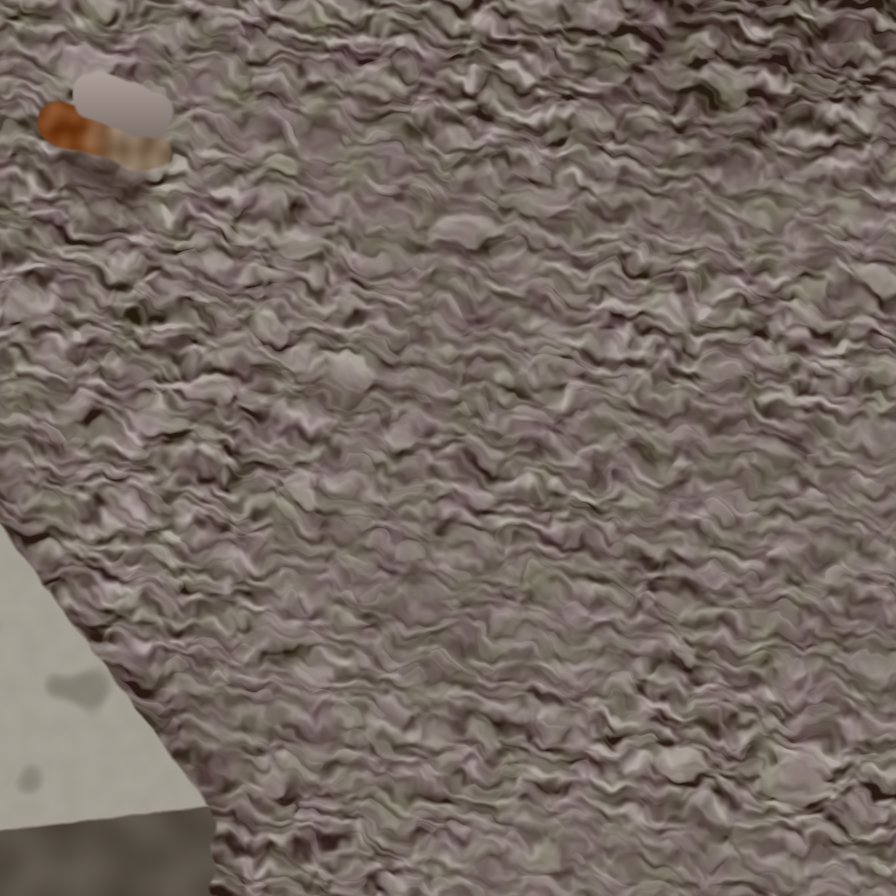
Give the GLSL for this texture, as a WebGL 1 fragment shader.

```glsl
precision highp float;
uniform vec2 u_resolution;

#define GRAIN_SCALE vec2(23.0, 46.0)
#define GRAIN_TILT 0.2
#define WARP 0.022
#define RELIEF 0.62
#define MEAN_TONE 0.58
#define PEBBLE_DENSITY 0.5
#define ROCK_DENSITY 0.13
#define SOFTNESS 0.0025
#define DARK_EARTH vec3(0.20, 0.145, 0.115)
#define PALE_DUST vec3(0.64, 0.60, 0.575)

float hash(vec2 p) { return fract(sin(dot(p, vec2(127.1, 311.7))) * 43758.55); }

vec2 gradientAt(vec2 cell) {
  float angle = 6.2832 * hash(cell);
  return vec2(cos(angle), sin(angle));
}

// Gradient noise, roughly -0.7 to 0.7
float noise(vec2 p) {
  vec2 i = floor(p), f = p - i, e = vec2(1.0, 0.0);
  vec2 u = f * f * f * (f * (f * 6.0 - 15.0) + 10.0);
  float low = mix(dot(gradientAt(i), f), dot(gradientAt(i + e), f - e), u.x);
  float high = mix(dot(gradientAt(i + e.yx), f - e.yx), dot(gradientAt(i + 1.0), f - 1.0), u.x);
  return mix(low, high, u.y);
}

// Tilts and bends the ground so grains are flattened and irregular
vec2 bend(vec2 p) {
  vec2 wobble = vec2(noise(p * 21.0), noise(p * 21.0 + 37.0));
  vec2 ripple = vec2(noise(p * 65.0 + 11.0), noise(p * 65.0 + 71.0));
  return vec2(p.x, p.y + GRAIN_TILT * p.x) + WARP * (wobble + 0.3 * ripple);
}

float groundHeight(vec2 q) {
  vec2 g = q * GRAIN_SCALE;
  return noise(g) + 0.6 * noise(g * 1.9 + 17.3) + 0.3 * noise(g * 3.3 + 53.1);
}

// Scattered stones: x = cover, y = tone, z = shadow below
vec3 stones(vec2 g, float density, float seed) {
  vec3 result = vec3(0.0, 0.7, 0.0);
  for (int k = 0; k < 9; k++) {
    vec2 c = floor(g) + vec2(mod(float(k), 3.0), floor(float(k) / 3.0)) - 1.0;
    vec2 rnd = vec2(hash(c + seed), hash(c + seed + 5.7));
    float present = step(hash(c + seed + 9.3), density);
    vec2 d = g - c - 0.2 - 0.6 * rnd;
    d.y += (rnd.x - 0.5) * 0.8 * d.x;
    float radius = 0.26 + 0.26 * rnd.y;
    float reach = mix(length(d), 0.8 * (abs(d.x) + abs(d.y)), 0.5);
    float cover = present * (1.0 - smoothstep(radius - 0.12, radius + 0.05, reach));
    float tone = 0.64 + 0.3 * hash(c + seed + 2.9) + 0.2 * d.y / radius;
    float shadow = 1.0 - smoothstep(0.4 * radius, 1.2 * radius, length(d + vec2(-0.1, 0.28)));
    result = vec3(max(result.x, cover), mix(result.y, tone, cover), max(result.z, present * shadow));
  }
  return result;
}

float capsule(vec2 p, vec2 a, vec2 b, float radius) {
  vec2 ab = b - a;
  return length(p - a - ab * clamp(dot(p - a, ab) / dot(ab, ab), 0.0, 1.0)) - radius;
}

float inside(float dist) { return 1.0 - smoothstep(-SOFTNESS, SOFTNESS, dist); }

vec3 gravel(vec2 p, float slabDist) {
  vec2 q = bend(p);
  float height = groundHeight(q);
  float slope = height - groundHeight(q + vec2(-0.003, 0.008));
  float broad = noise(q * vec2(3.0, 5.0) + 4.0) + 0.5 * (p.y - 0.5);
  float heap = 1.0 - smoothstep(0.05, 0.3, length((p - vec2(0.84, 0.97)) * vec2(0.7, 1.3)));
  float rough = mix(0.6, 1.15, smoothstep(-0.3, 0.35, broad)) + 0.3 * heap;

  // Lit relief with dark hollows
  float tone = MEAN_TONE + rough * (RELIEF * slope + 0.15 * height) + 0.12 * noise(p * 7.0);
  tone -= 0.4 * rough * smoothstep(0.3, 0.75, noise(q * vec2(13.0, 27.0) + 90.0) - 0.35 * height);

  // Small pebbles, then sparse pale rocks
  vec3 pebble = stones(q * vec2(27.0, 50.0), PEBBLE_DENSITY, 3.0);
  tone -= 0.14 * rough * pebble.z * (1.0 - pebble.x);
  tone = mix(tone, pebble.y + 0.25 * slope, 0.5 * pebble.x);
  vec3 rock = stones(q * vec2(14.0, 22.0), ROCK_DENSITY, 41.0);
  tone -= 0.35 * rock.z * (1.0 - rock.x);
  tone = mix(tone, rock.y + 0.1 + 0.2 * slope, 0.75 * rock.x);

  // Heap and slab edge lie in shade
  tone -= 0.22 * heap + 0.25 * (1.0 - smoothstep(0.0, 0.06, slabDist));
  vec3 color = mix(DARK_EARTH, PALE_DUST, clamp(tone, -0.1, 1.12));
  return color + 0.035 * noise(p * 24.0 + 8.0) * vec3(0.5, -0.6, 1.0);
}

void main() {
  vec2 p = gl_FragCoord.xy / u_resolution;
  float grit = noise(p * 45.0);

  // Slab planes: sloping side, front lip and front end
  float side = dot(p - vec2(0.0, 0.414), vec2(0.802, 0.598)) + 0.004 * grit;
  float lip = 0.073 + 0.115 * p.x - p.y + 0.002 * grit;
  float topFace = max(side, lip);
  float frontFace = max(p.x - 0.238 + 0.008 * grit, -lip);
  vec3 color = gravel(p, min(topFace, frontFace));

  // Pale stone lying over a rusty one
  vec2 bent = p + 0.006 * vec2(grit, noise(p * 38.0 + 20.0));
  float rusty = capsule(bent, vec2(0.065, 0.864), vec2(0.165, 0.832), 0.024);
  float pale = capsule(bent, vec2(0.108, 0.893), vec2(0.166, 0.872), 0.027);
  float shade = capsule(bent, vec2(0.08, 0.815), vec2(0.15, 0.785), 0.012);
  color = mix(color, DARK_EARTH, 0.65 * (1.0 - smoothstep(-0.01, 0.02, shade)));
  vec3 rust = mix(vec3(0.46, 0.25, 0.11), vec3(0.52, 0.44, 0.36), smoothstep(0.08, 0.14, p.x));
  color = mix(color, rust + 0.2 * grit, inside(rusty));
  color = mix(color, vec3(0.59, 0.54, 0.52) + 2.5 * (p.y - 0.885), inside(pale));

  // Concrete slab
  vec3 concrete = vec3(0.64, 0.62, 0.575) - 0.12 * smoothstep(0.25, 0.5, noise(p * 15.0 + 6.0));
  color = mix(color, vec3(0.33, 0.30, 0.265) + 0.1 * noise(p * 18.0), inside(frontFace));
  gl_FragColor = vec4(mix(color, concrete + 0.02 * grit, inside(topFace)), 1.0);
}
```
